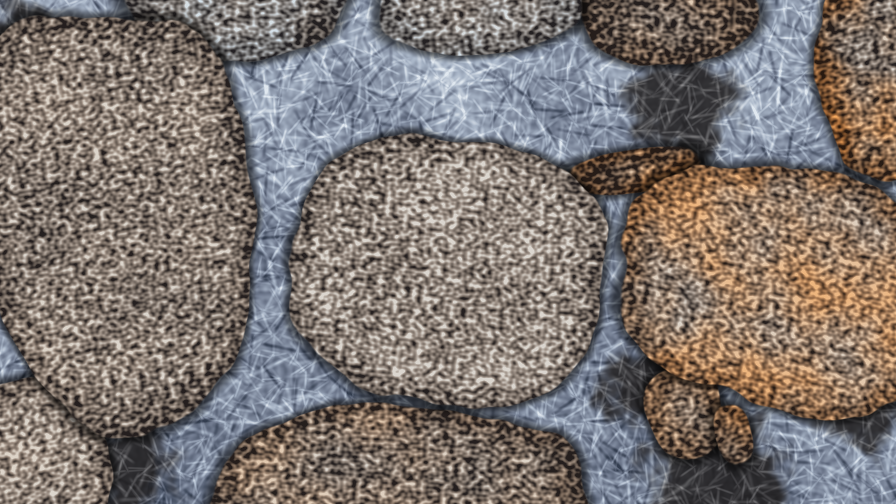
Write a Shadertoy shader that draws this texture.

```glsl
#define GRAIN_SCALE 105.0
#define GRAIN_CONTRAST 1.05
#define EDGE_WOBBLE 0.028
#define ROUNDNESS 2.5
#define CONTACT_SHADOW 0.42
#define NEEDLE_SCALE 19.0
#define NEEDLE_WIDTH 0.11
#define ICE_LEVEL 0.40
#define WARM_TINT vec3(1.10, 0.82, 0.54)
#define GAP_COLOR vec3(0.13, 0.12, 0.12)

const int STONES = 12;
const int GAPS = 6;

// Stone centre and half size, back to front
const vec4 stoneBox[STONES] = vec4[STONES](
    vec4(1.32, 0.96, 0.165, 0.085), vec4(0.96, 1.00, 0.200, 0.105),
    vec4(0.46, 0.99, 0.220, 0.110), vec4(1.26, 0.66, 0.130, 0.045),
    vec4(1.36, 0.18, 0.075, 0.090), vec4(1.455, 0.14, 0.037, 0.062),
    vec4(1.78, 0.86, 0.160, 0.220), vec4(1.56, 0.43, 0.335, 0.235),
    vec4(0.05, 0.04, 0.165, 0.200), vec4(0.23, 0.56, 0.275, 0.420),
    vec4(0.79, -0.05, 0.380, 0.245), vec4(0.89, 0.463, 0.315, 0.264));

// Tilt, warmth, brightness, taper toward the bottom
const vec4 stoneLook[STONES] = vec4[STONES](
    vec4(-0.05, 0.25, -0.14, 0.1), vec4(0.10, -0.20, 0.02, 0.0),
    vec4(-0.05, -0.25, -0.02, 0.1), vec4(0.15, 0.80, -0.10, 0.0),
    vec4(0.20, 0.45, -0.03, 0.1), vec4(0.25, 0.70, 0.05, 0.0),
    vec4(0.20, 0.90, 0.00, 0.0), vec4(-0.24, 0.65, 0.08, 0.0),
    vec4(0.20, 0.05, 0.04, 0.0), vec4(0.17, 0.05, 0.00, 0.2),
    vec4(-0.03, 0.25, -0.05, 0.0), vec4(-0.10, 0.00, 0.08, 0.0));

// Dark hollows: centre and radius
const vec3 hollow[GAPS] = vec3[GAPS](
    vec3(1.35, 0.79, 0.11), vec3(1.27, 0.24, 0.08), vec3(1.42, 0.04, 0.14),
    vec3(0.26, 0.07, 0.09), vec3(1.70, 0.17, 0.07), vec3(0.02, 0.93, 0.07));

vec2 hash22(vec2 p) {
    vec3 h = fract(p.xyx * vec3(0.1031, 0.1030, 0.0973));
    h += dot(h, h.yzx + 33.33);
    return fract((h.xx + h.yz) * h.zy);
}

float cornerSlope(vec2 cell, vec2 offset) {
    float a = 6.2832 * hash22(cell).x;
    return dot(vec2(cos(a), sin(a)), offset);
}

float gradientNoise(vec2 p) {
    vec2 i = floor(p), f = p - i;
    vec2 u = f * f * f * (f * (f * 6.0 - 15.0) + 10.0);
    vec2 e = vec2(1.0, 0.0);
    return mix(mix(cornerSlope(i, f), cornerSlope(i + e, f - e), u.x),
               mix(cornerSlope(i + e.yx, f - e.yx), cornerSlope(i + 1.0, f - 1.0), u.x), u.y);
}

float fbm(vec2 p) {
    return gradientNoise(p) + 0.5 * gradientNoise(p * 2.1 + 7.3) + 0.25 * gradientNoise(p * 4.3 + 2.9);
}

// Four evenly spaced colour stops
vec3 ramp(float t, vec3 a, vec3 b, vec3 c, vec3 d) {
    t = clamp(t, 0.0, 1.0) * 3.0;
    return mix(mix(mix(a, b, min(t, 1.0)), c, clamp(t - 1.0, 0.0, 1.0)), d, max(t - 2.0, 0.0));
}

// Thin crystals, one randomly turned segment per cell
float needles(vec2 p, float scale) {
    vec2 g = p * scale, cell = floor(g);
    float width = NEEDLE_WIDTH + 0.5 * scale / iResolution.y;
    float light = 0.0;
    for (int j = -1; j <= 1; j++)
    for (int i = -1; i <= 1; i++) {
        vec2 id = cell + vec2(i, j);
        vec2 q = g - id - hash22(id + 50.0);
        vec2 rnd = hash22(id + 91.0);
        vec2 dir = vec2(cos(rnd.x * 6.2832), sin(rnd.x * 6.2832));
        float across = abs(dot(q, vec2(-dir.y, dir.x)));
        float along = abs(dot(q, dir));
        light = max(light, smoothstep(width, 0.0, across) * smoothstep(0.95, 0.55, along) * (0.4 + 0.6 * rnd.y));
    }
    return light;
}

vec3 iceColor(vec2 p) {
    float bright = needles(p, NEEDLE_SCALE) + needles(p + 3.7, NEEDLE_SCALE * 1.5) + needles(p + 8.1, NEEDLE_SCALE * 2.1);
    float cracks = needles(p + 15.3, NEEDLE_SCALE * 1.2);
    float t = ICE_LEVEL + 0.26 * bright - 0.30 * cracks + 0.25 * fbm(p * 5.0)
            + 0.25 * gradientNoise(p * 75.0) + 0.20 * (p.y - 0.45);
    vec3 ice = ramp(t, vec3(0.20, 0.24, 0.31), vec3(0.44, 0.48, 0.56),
                    vec3(0.66, 0.71, 0.78), vec3(0.88, 0.91, 0.94));
    float dark = 0.0;
    for (int i = 0; i < GAPS; i++) {
        float d = length(p - hollow[i].xy) - hollow[i].z + 0.06 * fbm(p * 14.0);
        dark = max(dark, smoothstep(0.02, -0.04, d));
    }
    return mix(ice, GAP_COLOR + 0.15 * bright, dark * 0.85);
}

// Speckled granite; depth runs from 0 at the rim inward
vec3 graniteColor(vec2 p, vec2 local, float depth, vec4 look) {
    float grain = gradientNoise(local * GRAIN_SCALE * vec2(0.85, 1.1)) + 0.55 * gradientNoise(local * GRAIN_SCALE * 0.5 + 31.0);
    float stain = fbm(p * 6.0 + 11.0);
    float rim = 1.0 - smoothstep(0.0, 0.055, depth);
    float t = 0.53 + look.z + GRAIN_CONTRAST * 0.85 * grain + 0.18 * stain - 0.26 * rim;
    vec3 rock = ramp(t, vec3(0.14, 0.12, 0.12), vec3(0.40, 0.36, 0.33),
                     vec3(0.62, 0.57, 0.53), vec3(0.86, 0.84, 0.81));
    float rust = look.y * clamp(0.65 + 1.2 * stain + 0.4 * rim, 0.0, 1.3);
    return rock * mix(vec3(1.0), WARM_TINT, rust);
}

void mainImage(out vec4 fragColor, in vec2 fragCoord) {
    vec2 p = fragCoord / iResolution.y;
    float edge = 1.0 / iResolution.y;
    vec3 color = iceColor(p);

    // Stones with contact shadows
    for (int i = 0; i < STONES; i++) {
        vec4 box = stoneBox[i], look = stoneLook[i];
        vec2 q = p - box.xy;
        float c = cos(look.x), s = sin(look.x);
        vec2 local = vec2(c * q.x + s * q.y, c * q.y - s * q.x);
        vec2 n = abs(local / box.zw);
        n.x /= max(0.4, 1.0 + look.w * local.y / box.w);
        float size = min(box.z, box.w);
        float d = (pow(pow(n.x, ROUNDNESS) + pow(n.y, ROUNDNESS), 1.0 / ROUNDNESS) - 1.0) * size;
        d += EDGE_WOBBLE * min(1.0, size * 6.0) * fbm(p * 4.5 + float(i) * 9.0);
        color *= mix(CONTACT_SHADOW, 1.0, smoothstep(0.0, 0.018, d));
        if (d < edge) {
            vec3 rock = graniteColor(p, local + float(i) * 3.0, -d, look);
            color = mix(color, rock, smoothstep(edge, -edge, d));
        }
    }
    fragColor = vec4(color, 1.0);
}
```
